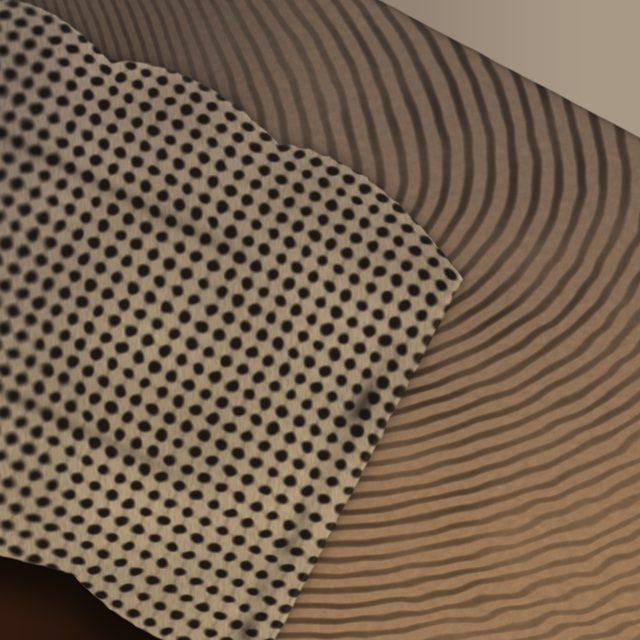
A Shadertoy shader for this texture:

```glsl
const vec3 SKY_DIM = vec3(0.57, 0.51, 0.45);
const vec3 SKY_LIT = vec3(0.66, 0.60, 0.53);
const vec3 SAND_LOW = vec3(0.61, 0.475, 0.345);
const vec3 SAND_HIGH = vec3(0.46, 0.385, 0.325);
const vec3 CLOTH_WARM = vec3(0.65, 0.57, 0.45);
const vec3 CLOTH_COOL = vec3(0.52, 0.46, 0.40);
const vec3 DOT_INK = vec3(0.08, 0.065, 0.06);
const vec3 SHADE_BROWN = vec3(0.19, 0.10, 0.055);
const vec3 SHADE_DARK = vec3(0.08, 0.05, 0.03);
const vec2 RIPPLE_CENTER = vec2(0.45, 0.72);
const float RIPPLE_STRETCH = 1.48;
const float RIPPLE_FREQ = 42.0;
const float WEAVE_ANGLE = 0.49;
const float WEAVE_CELL = 0.0298;
const float DOT_RADIUS = 0.31;
const float CREASE_OFFSET = 0.047;
const float TAU = 6.2831853;

float sq(float x) { return x * x; }

vec2 hashGradient(vec2 cell) {
    vec2 h = vec2(dot(cell, vec2(127.1, 311.7)), dot(cell, vec2(269.5, 183.3)));
    return 2.0 * fract(sin(h) * 43758.5) - 1.0;
}

float gradientNoise(vec2 p) {
    vec2 i = floor(p), f = fract(p);
    vec2 u = f * f * f * (f * (f * 6.0 - 15.0) + 10.0);
    float a = dot(hashGradient(i), f);
    float b = dot(hashGradient(i + vec2(1, 0)), f - vec2(1, 0));
    float c = dot(hashGradient(i + vec2(0, 1)), f - vec2(0, 1));
    float d = dot(hashGradient(i + vec2(1, 1)), f - vec2(1, 1));
    return mix(mix(a, b, u.x), mix(c, d, u.x), u.y);
}

// Three overlapping lobes form the upper hem.
float hemTop(float x) {
    float lobes = max(1.0 - 3.3 * x * x, 0.905 - 2.0 * sq(x - 0.18));
    return max(lobes, 0.775 - 2.3 * sq(x - 0.42));
}

float hemBottom(float x) {
    float t = x - 0.125;
    return mix(0.133 - 0.25 * x, 0.09 - 0.95 * t + 2.0 * t * t, smoothstep(0.108, 0.125, x));
}

float hemRight(vec2 p) { return (p.x - 0.43 - 0.52 * p.y) * 0.887; }

// Elliptical arcs below the center, leaning parabolas above it.
float rippleField(vec2 p) {
    vec2 d = p - RIPPLE_CENTER;
    float across = d.x / RIPPLE_STRETCH;
    float upper = across - sq(min(d.x, 0.0)) + 0.9 * d.y * d.y;
    return d.y > 0.0 ? upper : length(vec2(across, d.y));
}

vec3 sandColor(vec2 p) {
    float rough = smoothstep(0.55, 1.15, p.x - 0.8 * p.y + 0.25);
    float field = rippleField(p) + 0.007 * gradientNoise(p * 6.0)
        + (0.003 + 0.011 * rough) * gradientNoise(p * vec2(18.0, 26.0));
    float wave = 0.5 + 0.5 * cos(TAU * field * RIPPLE_FREQ);
    float fade = mix(0.25, 0.5, smoothstep(0.42, 0.75, p.x + 0.4 * (1.0 - p.y)));
    fade *= (1.0 - 0.5 * rough) * (0.9 + 0.6 * gradientNoise(p * 9.0));
    vec3 col = mix(SAND_LOW, SAND_HIGH, smoothstep(0.05, 0.95, p.y));
    col *= mix(0.78, 1.0, smoothstep(0.2, 0.65, p.x + 0.5 * (1.0 - p.y)));
    col *= 1.0 - fade * smoothstep(0.35, 1.0, wave);
    float grain = gradientNoise(p * vec2(70.0, 95.0)) + 0.6 * gradientNoise(p * 190.0);
    return col * (1.0 + 0.09 * grain);
}

vec3 clothColor(vec2 p) {
    float depth = max(hemTop(p.x) - p.y, 0.0);
    float crease = exp(-sq((hemRight(p) + CREASE_OFFSET) / 0.014));
    float cool = smoothstep(0.15, 0.95, p.y) * 0.65 + 0.5 * smoothstep(0.22, 0.0, p.x) * p.y;
    vec3 col = mix(CLOTH_WARM, CLOTH_COOL, clamp(cool, 0.0, 1.0));
    col *= 1.0 + 0.13 * gradientNoise(p * vec2(5.0, 7.0));
    // Woven grid, squeezed toward the upper hem.
    vec2 bent = p + 0.012 * vec2(gradientNoise(p * 4.0), gradientNoise(p * 4.0 + 31.0));
    bent.y += 0.028 * exp(-depth / 0.05);
    float c = cos(WEAVE_ANGLE), s = sin(WEAVE_ANGLE);
    vec2 grid = vec2(c * bent.x - s * bent.y, -s * bent.x - c * bent.y) / WEAVE_CELL;
    grid += 0.16 * vec2(gradientNoise(p * 45.0), gradientNoise(p * 45.0 + 17.0));
    vec2 cell = fract(grid) - 0.5;
    float seed = gradientNoise(floor(grid) * 0.73 + 5.3);
    float low = smoothstep(0.4, 0.05, p.y);
    vec2 local = vec2(c * cell.x - s * cell.y, -s * cell.x - c * cell.y);
    local *= vec2(1.0 - 0.12 * low, 1.0 + 0.4 * low);
    float soft = 0.13 + 0.08 * smoothstep(0.15, 0.0, p.x);
    float radius = DOT_RADIUS + 0.07 * seed;
    float ink = 1.0 - smoothstep(radius - soft, radius + soft, length(local));
    float threads = exp(-sq(cell.x / 0.13)) + 0.7 * exp(-sq(cell.y / 0.13));
    col *= 1.0 - 0.13 * threads;
    // Creases and fine fibres.
    float fold = exp(-sq((p.y - 0.79 + 0.5 * p.x) / 0.012)) * smoothstep(0.45, 0.3, p.x);
    fold += exp(-sq((p.y - 0.39 + 0.48 * p.x) / 0.011)) * smoothstep(0.33, 0.2, p.x);
    col *= 1.0 - 0.18 * fold;
    col *= 1.0 + 0.13 * gradientNoise(p * vec2(210.0, 75.0));
    col = mix(col, DOT_INK, 0.93 * ink);
    float stain = smoothstep(0.05, 0.45, gradientNoise(p * vec2(22.0, 15.0)) + 0.12);
    col = mix(col, DOT_INK, crease * (0.12 + 0.5 * stain) * smoothstep(0.5, 0.4, p.y));
    col += 0.10 * exp(-depth / 0.008) * (0.5 + gradientNoise(p * 130.0));
    return col + vec3(0.08, 0.065, 0.04) * exp(-sq((hemRight(p) + 0.004) / 0.004));
}

void mainImage(out vec4 fragColor, in vec2 fragCoord) {
    vec2 p = fragCoord / iResolution.xy;
    float aa = 1.5 / iResolution.y;
    vec3 col = sandColor(p);
    // Sky above the dune crest.
    float crest = p.y - 1.0 + 0.527 * (p.x - 0.592) + 0.002 * gradientNoise(p * 25.0);
    col *= 1.0 - 0.3 * exp(-abs(crest) / 0.006);
    vec3 sky = mix(SKY_DIM, SKY_LIT, smoothstep(0.58, 0.95, p.x));
    col = mix(col, sky, smoothstep(-aa, aa, crest));
    // Deep shade under the lower hem.
    float under = hemBottom(p.x) - p.y;
    vec3 shade = mix(SHADE_DARK, SHADE_BROWN, smoothstep(0.01, 0.1, under) * smoothstep(0.3, 0.0, p.x));
    col = mix(col, shade, smoothstep(-aa, aa, under) * step(p.x, 0.35));
    // Cloth with a frayed outline and a soft contact shadow.
    float outline = max(max(0.8 * (p.y - hemTop(p.x)), hemRight(p)), 0.8 * under);
    outline += 0.004 * gradientNoise(p * 55.0);
    col *= 1.0 - 0.28 * exp(-max(outline, 0.0) / 0.009);
    col = mix(col, clothColor(p), smoothstep(aa, -aa, outline));
    fragColor = vec4(clamp(col, 0.0, 1.0), 1.0);
}
```
